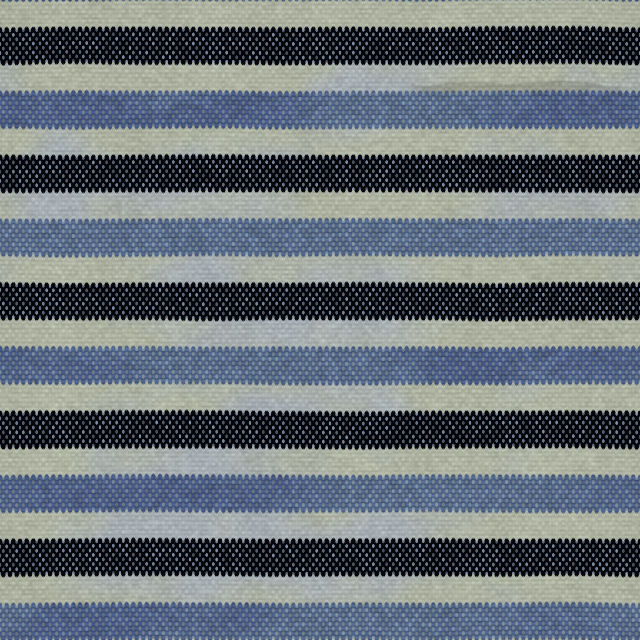
Write a Shadertoy shader that draws this texture.

```glsl
const float TAU = 6.2831853;

float hash(vec2 p) {
    p = fract(p * vec2(0.1031, 0.1137));
    p += dot(p, p.yx + 33.33);
    return fract((p.x + p.y) * p.x * 17.3);
}

// Value noise that wraps after n cells on each axis
float noise(vec2 uv, vec2 n) {
    vec2 p = uv * n, i = floor(p), f = fract(p);
    f = f * f * (3.0 - 2.0 * f);
    vec2 a = mod(i, n), b = mod(i + 1.0, n);
    return mix(mix(hash(a), hash(vec2(b.x, a.y)), f.x),
               mix(hash(vec2(a.x, b.y)), hash(b), f.x), f.y);
}

float cloud(vec2 uv, vec2 n) {
    return 0.55 * noise(uv, n) + 0.3 * noise(uv, n * 2.0) + 0.15 * noise(uv, n * 4.0);
}

// Stripe eight rows tall with a scalloped thread edge; stripes recur every 28 rows
float stripe(float row, float center, float scallop, float blur) {
    float d = mod(row - center + 14.0, 28.0) - 14.0;
    return smoothstep(-blur, blur, 4.0 - abs(d) - sign(d) * scallop);
}

void mainImage(out vec4 fragColor, in vec2 fragCoord) {
    vec2 uv = fragCoord / iResolution.xy;
    float down = 1.0 - uv.y;

    // Thread grid: 140 rows, 96 staggered columns
    float row = down * 140.0 + 0.35 * (noise(uv, vec2(9.0, 10.0)) - 0.5);
    float column = uv.x * 96.0 + 0.5 * mod(floor(row), 2.0);
    vec2 cell = vec2(mod(floor(column), 96.0), mod(floor(row), 140.0));
    vec2 local = vec2(fract(column), fract(row)) - 0.5;
    float random = hash(cell + 7.0);
    float pixel = 140.0 / iResolution.y;

    // Warp knots showing between the weft floats
    float soft = 0.3 + 0.6 * pixel;
    float knot = 1.0 - smoothstep(1.0 - soft, 1.0 + soft, length(local / vec2(0.21, 0.46)));
    float floatShade = cos(local.y * TAU) * 0.5 + 0.5;

    float scallop = 0.38 * cos(uv.x * 96.0 * TAU);
    float blur = 0.12 + 0.5 * pixel;
    float black = stripe(row, 10.0, scallop, blur);
    float blue = stripe(row, 24.0, scallop, blur);

    // Wear: broad patches, vertical streaks and fine fibres
    float patches = cloud(uv, vec2(5.0, 7.0));
    float streaks = noise(uv, vec2(23.0, 4.0)) - 0.5;
    float fibre = noise(uv, vec2(192.0, 280.0)) - 0.5;
    float faded = smoothstep(0.5, 0.75, cloud(uv + 0.37, vec2(4.0, 6.0)));

    // Cream ground
    vec3 cream = mix(vec3(0.69, 0.71, 0.64), vec3(0.66, 0.69, 0.71),
                     smoothstep(0.5, 0.78, patches));
    cream *= 0.94 + 0.05 * floatShade + 0.055 * knot + 0.04 * streaks;
    cream += 0.07 * fibre + 0.03 * (random - 0.5);

    // Ragged grey stain
    float ragged = 0.121 + 0.016 * noise(uv, vec2(24.0, 1.0));
    float stain = smoothstep(0.62, 0.67, uv.x) * (1.0 - smoothstep(0.963, 0.972, uv.x))
                * smoothstep(-0.002, 0.002, down - ragged)
                * (1.0 - smoothstep(0.15, 0.16, down));
    cream *= 1.0 - 0.13 * stain;

    // Blue threads, knots dulled where worn
    vec3 blueThread = mix(vec3(0.31, 0.39, 0.53), vec3(0.27, 0.34, 0.52), faded);
    blueThread *= 0.91 + 0.16 * floatShade + 0.15 * fibre + 0.12 * (random - 0.5);
    vec3 blueKnot = vec3(0.52, 0.58, 0.61) * (0.88 + 0.2 * random - 0.12 * faded);
    vec3 blueCloth = mix(blueThread, blueKnot, 0.85 * knot);

    // Black threads with small pale knots
    vec3 blackThread = vec3(0.01, 0.017, 0.04) + 0.015 * floatShade * random;
    vec3 blackKnot = vec3(0.42, 0.46, 0.53) * (0.65 + 0.55 * random);
    vec3 blackCloth = mix(blackThread, blackKnot, knot * smoothstep(0.1, 0.8, knot));

    vec3 color = mix(cream, blueCloth, blue);
    color = mix(color, blackCloth, black);
    fragColor = vec4(clamp(color, 0.0, 1.0), 1.0);
}
```
